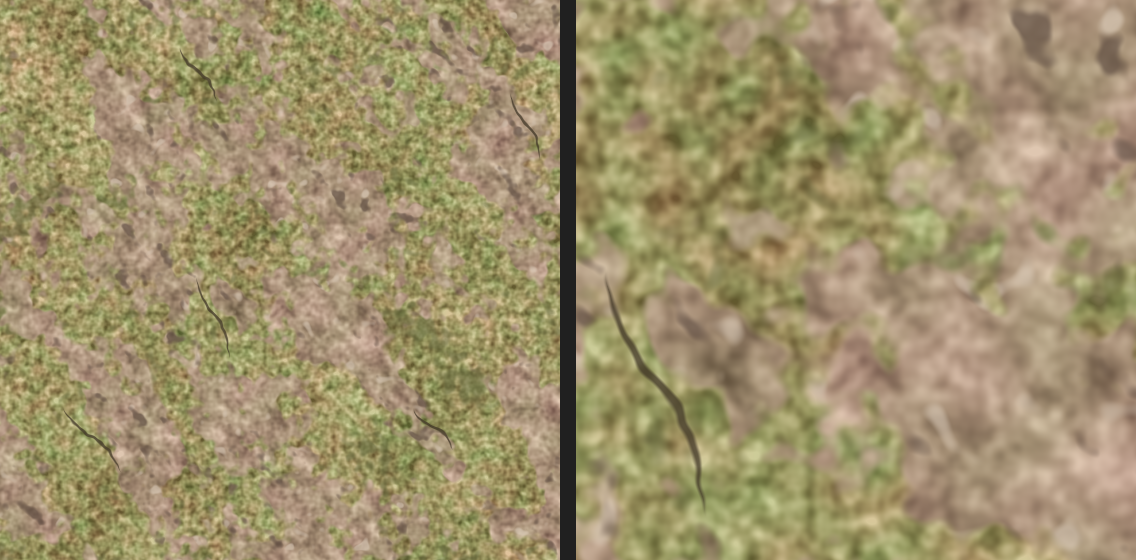
Left, the full canvas; right, a detail of the centre.
A three.js fragment shader for this texture:

```glsl
// Mossy ground: grainy green moss broken by diagonal streaks of bare pinkish soil.
varying vec2 vUv;

const vec3 MOSS_DARK  = vec3(0.51, 0.48, 0.29);
const vec3 MOSS_MID   = vec3(0.615, 0.59, 0.38);
const vec3 MOSS_LIGHT = vec3(0.72, 0.69, 0.49);
const vec3 SOIL_DARK  = vec3(0.52, 0.43, 0.35);
const vec3 SOIL_MID   = vec3(0.65, 0.555, 0.46);
const vec3 SOIL_LIGHT = vec3(0.76, 0.67, 0.575);
const vec3 PEBBLE     = vec3(0.85, 0.79, 0.72);
const vec3 SHADOW     = vec3(0.36, 0.29, 0.25);
const vec3 TUFT       = vec3(0.36, 0.38, 0.22);
const vec3 CRACK      = vec3(0.25, 0.21, 0.15);

vec2 hash22(vec2 p) {
  vec3 h = fract(vec3(p.xyx) * vec3(0.1031, 0.1030, 0.0973));
  h += dot(h, h.yzx + 33.33);
  return fract((h.xx + h.yz) * h.zy);
}

float cornerSlope(vec2 cell, vec2 corner, vec2 f) {
  return dot(hash22(cell + corner) * 2.0 - 1.0, f - corner);
}

// Gradient noise, roughly -1 to 1; the seed shifts it to a fresh region
float noise(vec2 p, float seed) {
  p += seed * vec2(17.3, 41.7);
  vec2 i = floor(p);
  vec2 f = p - i;
  vec2 u = f * f * f * (f * (f * 6.0 - 15.0) + 10.0);
  float low  = mix(cornerSlope(i, vec2(0, 0), f), cornerSlope(i, vec2(1, 0), f), u.x);
  float high = mix(cornerSlope(i, vec2(0, 1), f), cornerSlope(i, vec2(1, 1), f), u.x);
  return 2.0 * mix(low, high, u.y);
}

// Tone -1, 0, 1 gives dark, mid, light, and runs a little beyond both ends
vec3 ramp(vec3 dark, vec3 mid, vec3 light, float tone) {
  tone = clamp(tone, -2.2, 2.0);
  return mid + (light - mid) * max(tone, 0.0) + (mid - dark) * min(tone, 0.0);
}

// Tapered, gently winding crack from start along an angle
float crack(vec2 p, vec2 start, float angle, float len, float width) {
  vec2 dir = vec2(cos(angle), sin(angle));
  vec2 q = p - start;
  float t = dot(q, dir) / len;
  float side = dot(q, vec2(-dir.y, dir.x)) + 0.006 * sin(t * 7.0) + 0.003 * noise(q * 60.0, 3.0);
  float taper = clamp(4.0 * t * (1.0 - t), 0.0, 1.0);
  return smoothstep(0.0015, -0.0015, abs(side) - width * taper) * smoothstep(0.0, 0.3, taper);
}

// Bare ground is positive, moss negative; s is (along, across) the streaks
float soilField(vec2 p, vec2 s) {
  return noise(s * vec2(3.2, 8.0), 1.0)
       + 0.50 * noise(s * vec2(7.0, 17.0), 2.0)
       + 0.42 * noise(p * 21.0, 3.0)
       + 0.32 * noise(p * 52.0, 4.0) - 0.06;
}

vec3 mossColor(vec2 p) {
  float tone = 1.5 * noise(p * 84.0, 5.0) + 1.0 * noise(p * 46.0, 6.0)
             + 0.8 * noise(p * 145.0, 7.0) + 0.7 * noise(p * 7.0, 8.0);
  vec3 color = ramp(MOSS_DARK, MOSS_MID, MOSS_LIGHT, tone);
  color += vec3(-0.05, 0.02, -0.01) * (noise(p * 33.0, 9.0) + 0.6 * noise(p * 6.0, 10.0));
  float tuft = smoothstep(0.3, 0.95, noise(p * 9.0, 11.0) + 0.7 * noise(p * 55.0, 12.0));
  return mix(color, TUFT, 0.5 * tuft);
}

vec3 soilColor(vec2 p, vec2 s) {
  float tone = 0.9 * noise(s * vec2(15.0, 42.0), 13.0) + 0.8 * noise(p * 62.0, 14.0)
             + 0.8 * noise(p * 23.0, 15.0) + 0.6 * noise(p * 115.0, 16.0) + 0.2;
  vec3 color = ramp(SOIL_DARK, SOIL_MID, SOIL_LIGHT, tone);
  color += vec3(0.02, -0.015, 0.015) * noise(p * 17.0, 17.0);
  float pebble = smoothstep(0.5, 0.9, noise(p * 40.0, 18.0));
  return mix(color, PEBBLE, 0.6 * pebble);
}

void main() {
  vec2 p = vUv;

  // Streak axes falling to the lower right, slightly bent
  vec2 bent = p + 0.025 * vec2(noise(p * 4.0, 20.0), noise(p * 4.0, 21.0));
  vec2 s = vec2(dot(bent, vec2(0.70, -0.71)), dot(bent, vec2(0.71, 0.70)));

  // Moss and soil with ragged, soft borders
  float field = soilField(p, s);
  vec3 color = mix(mossColor(p), soilColor(p, s), smoothstep(-0.14, 0.18, field));

  // Dark hollows, mostly along the soil and its rims
  float hollow = noise(s * vec2(24.0, 40.0), 22.0) + 0.5 * noise(p * 5.0, 23.0)
               + 0.3 * noise(p * 90.0, 24.0);
  color = mix(color, SHADOW, 0.65 * smoothstep(0.5, 1.05, hollow) * smoothstep(-0.3, 0.1, field));

  // A few scattered cracks
  for (int i = 0; i < 5; i++) {
    vec2 start = hash22(vec2(float(i) * 7.0 + 2.0, 5.0));
    vec2 vary = hash22(vec2(float(i) * 3.0 + 1.0, 19.0));
    float line = crack(p, start, -1.25 + 0.5 * vary.x, 0.07 + 0.1 * vary.y, 0.0028);
    color = mix(color, CRACK, 0.75 * line);
  }

  gl_FragColor = vec4(clamp(color, 0.0, 1.0), 1.0);
}
```
